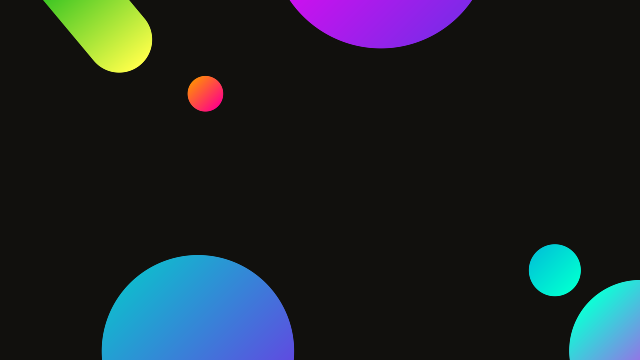
Write a Shadertoy shader that draws this background.

```glsl
// Bright gradient discs and one slanted capsule on a near-black ground.
// Each shape is a signed distance with a smooth edge, filled by a linear
// gradient; lengths are in canvas heights, origin at the lower left.

#define GROUND vec3(0.065, 0.061, 0.052)
#define DISC_GRADIENT_DIR vec2(0.7071, -0.7071)
#define CAPSULE_AXIS vec2(0.641, -0.767)
#define CAPSULE_TIP vec2(0.331, 0.890)
#define CAPSULE_RADIUS 0.0918
#define CAPSULE_LENGTH 0.6
#define CAPSULE_FADE 0.302
#define EDGE_PIXELS 1.0

// Coverage of a shape from its signed distance
float coverage(float dist) {
    float halfEdge = 0.5 * EDGE_PIXELS / iResolution.y;
    return 1.0 - smoothstep(-halfEdge, halfEdge, dist);
}

// Disc whose gradient runs from its upper left rim to its lower right rim
void paintDisc(inout vec3 color, vec2 p, vec2 center, float radius,
               vec3 startColor, vec3 endColor) {
    vec2 q = p - center;
    float t = 0.5 + 0.5 * dot(q, DISC_GRADIENT_DIR) / radius;
    vec3 fill = mix(startColor, endColor, clamp(t, 0.0, 1.0));
    color = mix(color, fill, coverage(length(q) - radius));
}

// Round-ended bar, shaded along its axis toward the tip
void paintCapsule(inout vec3 color, vec2 p, vec3 tailColor, vec3 tipColor) {
    vec2 q = p - CAPSULE_TIP;
    float along = dot(q, CAPSULE_AXIS);
    vec2 nearest = CAPSULE_AXIS * clamp(along, -CAPSULE_LENGTH, 0.0);
    float t = 1.0 + (along - CAPSULE_RADIUS) / CAPSULE_FADE;
    vec3 fill = mix(tailColor, tipColor, clamp(t, 0.0, 1.0));
    color = mix(color, fill, coverage(length(q - nearest) - CAPSULE_RADIUS));
}

void mainImage(out vec4 fragColor, in vec2 fragCoord) {
    vec2 p = fragCoord / iResolution.y;
    vec3 color = GROUND;

    // Upper shapes: lime capsule, violet disc, small orange disc
    paintCapsule(color, p, vec3(0.26, 0.78, 0.14), vec3(1.0, 1.0, 0.29));
    paintDisc(color, p, vec2(1.058, 1.172), 0.3065,
              vec3(1.0, 0.0, 0.95), vec3(0.50, 0.16, 0.91));
    paintDisc(color, p, vec2(0.5706, 0.7396), 0.0496,
              vec3(1.0, 0.54, 0.04), vec3(1.0, 0.02, 0.52));

    // Lower shapes: large blue disc, small teal disc, corner disc
    paintDisc(color, p, vec2(0.5498, 0.0243), 0.2674,
              vec3(0.07, 0.72, 0.81), vec3(0.41, 0.24, 0.89));
    paintDisc(color, p, vec2(1.5412, 0.2493), 0.0723,
              vec3(0.0, 0.78, 0.84), vec3(0.0, 1.0, 0.82));
    paintDisc(color, p, vec2(1.7778, 0.0255), 0.1968,
              vec3(0.05, 1.0, 0.84), vec3(1.0, 0.02, 0.95));

    fragColor = vec4(color, 1.0);
}
```
